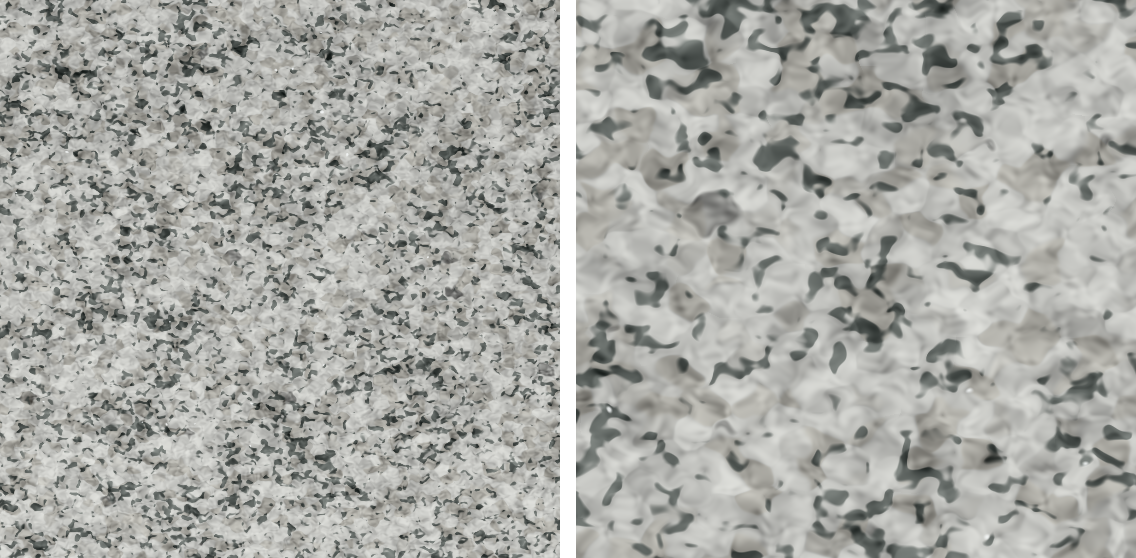
Left, the full canvas; right, a detail of the centre.
Write a WebGL 2 fragment shader that draws this texture.

```glsl
#version 300 es
precision highp float;

uniform vec2 u_resolution;
out vec4 fragColor;

// Feature frequencies, in cells per canvas height
const float CLOUD_FREQ = 21.0;
const float GRAIN_FREQ = 62.0;
const float SPECK_FREQ = 122.0;
const float FINE_FREQ = 225.0;
const float BLOB_FREQ = 15.0;
const float GLINT_FREQ = 25.0;

// Tones
const float BASE_TONE = 0.707;
const float BASE_CONTRAST = 0.075;
const float SPECK_DEPTH = 0.30;
const float BLOB_TONE = 0.40;
const vec3 STONE_TINT = vec3(1.0, 1.004, 0.984);
const vec3 MICA_SHIFT = vec3(-0.014, 0.008, 0.002);
const vec3 WARM_SHIFT = vec3(0.010, 0.002, -0.012);
const vec3 GLINT_COLOR = vec3(0.96, 0.97, 0.97);

const vec2 STRETCH = vec2(0.86, 1.08);
const float GRAIN_SHARPNESS = 16.0;

float hash(vec2 cell) {
    uvec2 q = uvec2(ivec2(cell)) * uvec2(1597334673u, 3812015801u);
    uint n = (q.x ^ q.y) * 1597334673u;
    n ^= n >> 15;
    n *= 2246822519u;
    n ^= n >> 13;
    return float(n >> 8) / 16777216.0;
}

vec2 hash2(vec2 cell) {
    return vec2(hash(cell + 37.0), hash(cell + vec2(113.0, 71.0)));
}

vec2 rotate(vec2 p, float angle) {
    float c = cos(angle), s = sin(angle);
    return mat2(c, s, -s, c) * p;
}

float noise(vec2 p) {
    vec2 cell = floor(p), f = fract(p);
    f = f * f * (3.0 - 2.0 * f);
    float low = mix(hash(cell), hash(cell + vec2(1, 0)), f.x);
    float high = mix(hash(cell + vec2(0, 1)), hash(cell + vec2(1, 1)), f.x);
    return mix(low, high, f.y);
}

// Cellular grains of random tone with softened borders
float grains(vec2 p) {
    vec2 cell = floor(p);
    float total = 0.0, weights = 0.0;
    for (int y = -1; y <= 1; y++) {
        for (int x = -1; x <= 1; x++) {
            vec2 id = cell + vec2(x, y);
            vec2 d = id + hash2(id) - p;
            float w = exp(-GRAIN_SHARPNESS * dot(d, d)) + 1e-6;
            total += w * hash(id + 211.0);
            weights += w;
        }
    }
    return total / weights;
}

// Sparse round marks, at most one per cell
float scatter(vec2 p, float chance, float minRadius, float maxRadius, float soft) {
    vec2 cell = floor(p);
    vec2 center = 0.3 + 0.4 * hash2(cell);
    float pick = hash(cell + 419.0);
    float radius = mix(minRadius, maxRadius, pow(hash(cell + 503.0), 2.0));
    float d = length(fract(p) - center) - radius;
    return step(pick, chance) * (1.0 - smoothstep(-soft, soft, d));
}

void main() {
    vec2 uv = gl_FragCoord.xy / u_resolution;
    vec2 p = gl_FragCoord.xy / u_resolution.y;

    // Warped domain roughens every outline
    vec2 warp = vec2(noise(p * 95.0 + 7.0), noise(p * 95.0 + 61.0)) - 0.5;
    vec2 q = p * STRETCH + warp * 0.007;

    float cloud = noise(rotate(q, 0.4) * CLOUD_FREQ + 300.0) - 0.5;
    float grain = grains(q * GRAIN_FREQ + 20.0) - 0.5;
    float mid = noise(rotate(q, 0.9) * 88.0 + 400.0) - 0.5;
    float fine = noise(rotate(q, 0.6) * FINE_FREQ + 500.0) - 0.5;
    float flake = noise(rotate(q, 0.25) * SPECK_FREQ + 600.0);

    // Pale feldspar and grey quartz
    float z = 2.9 * grain + 2.1 * mid + 2.1 * fine + 1.1 * cloud;
    float tone = BASE_TONE + BASE_CONTRAST * z - 0.008 * z * z;

    // Broad lighting: brighter toward the lower left
    tone += 0.035 * (0.5 - uv.y) + 0.015 * (0.5 - uv.x);

    // Clustered dark mica flakes
    float density = flake - 0.4 * cloud - 0.35 * fine - 0.15 * grain;
    float mica = smoothstep(0.66, 0.86, density);
    tone -= SPECK_DEPTH * mica;

    // Occasional large smoky grains
    float blob = scatter(q * BLOB_FREQ + warp * 0.12 + 40.0, 0.16, 0.05, 0.19, 0.035);
    tone = mix(tone, BLOB_TONE + 0.35 * fine + 0.12 * mid, blob * 0.8);

    // Mineral colours and tiny bright facets
    vec3 color = max(tone, 0.08) * STONE_TINT;
    color += MICA_SHIFT * mica + WARM_SHIFT * (smoothstep(0.0, -0.35, grain) * (1.0 - mica));
    float glint = scatter(q * GLINT_FREQ + 80.0, 0.035, 0.03, 0.08, 0.03);
    color = mix(color, GLINT_COLOR, glint * 0.85);

    fragColor = vec4(clamp(color, 0.0, 1.0), 1.0);
}
```
